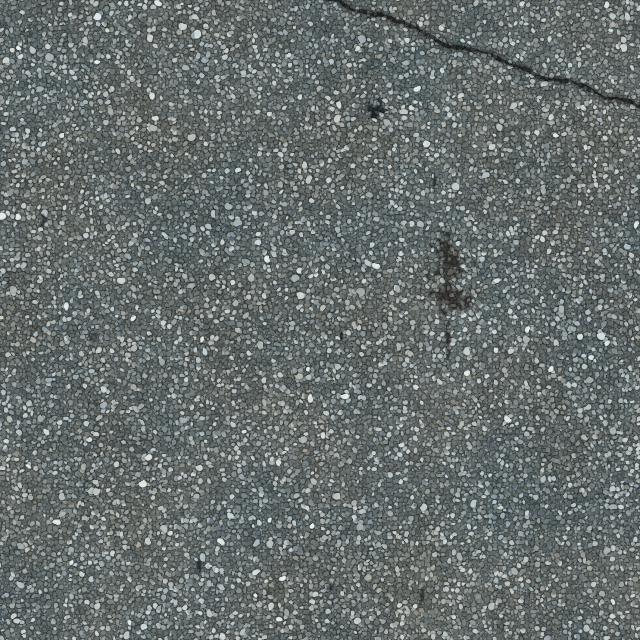
Write a Shadertoy shader that draws this texture.

```glsl
// Worn asphalt: grey stone chips packed in dark binder, with a crack and oil stains.
// Three layers of randomly turned, clipped ellipses are stacked over gradient noise;
// the crack is a noisy line, and the stains are ragged ellipses that darken the stone.

#define FINE_CHIPS    205.0   // fine chips across the canvas
#define MAIN_CHIPS    122.0   // medium chips across the canvas
#define BRIGHT_CHIPS   88.0   // cells across for the rare pale chips
#define BINDER_TONE     0.40
#define RIM_SHADE       0.24  // darkening around each chip
#define EDGE_SOFTNESS   0.0010
#define WARMTH          vec3(0.045, 0.004, -0.035)
#define STONE_TINT      vec3(-0.020, 0.010, 0.006)
#define CRACK_WIDTH     0.0032
#define STAIN_CELLS     5.0
#define STAIN_CHANCE    0.36

vec3 hash3(vec2 p) {
    vec3 q = fract(p.xyx * vec3(0.1031, 0.1030, 0.0973));
    q += dot(q, q.yxz + 33.33);
    return fract((q.xxy + q.yzz) * q.zyx);
}

vec2 gradientAt(vec2 cell) {
    float angle = 6.2832 * hash3(cell + 17.0).x;
    return vec2(cos(angle), sin(angle));
}

float gradientNoise(vec2 p) {
    vec2 i = floor(p), f = p - i;
    vec2 u = f * f * f * (f * (f * 6.0 - 15.0) + 10.0);
    vec2 e = vec2(1.0, 0.0);
    float low = mix(dot(gradientAt(i), f), dot(gradientAt(i + e), f - e), u.x);
    float high = mix(dot(gradientAt(i + e.yx), f - e.yx),
                     dot(gradientAt(i + e.xx), f - e.xx), u.x);
    return mix(low, high, u.y);
}

// Signed distance to a chip: an ellipse with one side broken off.
float chipDistance(vec2 q, vec3 shape) {
    float turn = 6.2832 * shape.x;
    float c = cos(turn), s = sin(turn);
    float radius = mix(0.34, 0.60, shape.y);
    float aspect = mix(0.58, 0.95, shape.z);
    q = mat2(c, -s, s, c) * q / vec2(radius, radius * aspect);
    float cutAngle = 40.0 * shape.z;
    float cut = dot(q, vec2(cos(cutAngle), sin(cutAngle))) * 1.45;
    return (max(length(q), cut) - 1.0) * radius * aspect;
}

// Lays one layer of chips over a surface given as (tone, warmth).
vec2 layChips(vec2 surface, vec2 p, float scale, float density, vec2 tones, float skew) {
    float soft = max(EDGE_SOFTNESS, 0.5 / iResolution.y) * scale;
    vec2 g = p * scale, cell = floor(g);
    for (int y = -1; y <= 1; y++) {
        for (int x = -1; x <= 1; x++) {
            vec2 id = cell + vec2(x, y);
            vec3 place = hash3(id + scale);
            vec3 shape = hash3(id + scale * 2.0 + 71.0);
            vec3 look = hash3(id + scale * 3.0 + 139.0);
            if (place.z > density) continue;
            float d = chipDistance(g - id - mix(vec2(0.1), vec2(0.9), place.xy), shape);
            float cover = 1.0 - smoothstep(-soft, soft, d);
            float rim = 1.0 - smoothstep(0.0, 0.22 + soft, d);
            vec2 chip = vec2(mix(tones.x, tones.y, pow(look.x, skew)), look.y - 0.5);
            surface.x *= 1.0 - RIM_SHADE * rim * (1.0 - cover);
            surface = mix(surface, chip, cover);
        }
    }
    return surface;
}

float stain(vec2 p, vec2 centre, vec2 radius) {
    float ragged = gradientNoise(p * 95.0) + 0.6 * gradientNoise(p * 38.0 + 5.0);
    return smoothstep(0.0, 0.8, 1.0 - length((p - centre) / radius) + ragged);
}

// Small drips, one at most per cell, some of them drawn out upright.
float scatteredStains(vec2 p) {
    vec2 cell = floor(p * STAIN_CELLS);
    vec3 place = hash3(cell + 211.0), look = hash3(cell + 307.0);
    vec2 centre = (cell + mix(vec2(0.25), vec2(0.75), place.xy)) / STAIN_CELLS;
    vec2 radius = mix(vec2(0.009, 0.008), vec2(0.004, 0.020), look.x);
    return step(place.z, STAIN_CHANCE) * mix(0.5, 1.0, look.y) * stain(p, centre, radius);
}

// Ragged crack running down towards the right; returns darkness.
float crack(vec2 p) {
    float line = 1.0 - 0.345 * (p.x - 0.515);
    line += 0.014 * gradientNoise(vec2(p.x * 15.0, 3.7));
    line += 0.007 * gradientNoise(vec2(p.x * 48.0, 8.3));
    float d = abs(p.y - line) * 0.94;
    float width = CRACK_WIDTH * (1.0 + 0.9 * gradientNoise(p * 55.0));
    float core = 1.0 - smoothstep(width - 0.0015, width + 0.0015, d);
    float worn = 1.0 - smoothstep(0.0, 0.011, d);
    return max(core * 0.62, worn * 0.28);
}

void mainImage(out vec4 fragColor, in vec2 fragCoord) {
    vec2 p = fragCoord / iResolution.y;

    // Binder and stone
    vec2 surface = vec2(BINDER_TONE + 0.10 * gradientNoise(p * 230.0), 0.0);
    surface = layChips(surface, p, FINE_CHIPS, 0.85, vec2(0.34, 0.63), 1.0);
    surface = layChips(surface, p, MAIN_CHIPS, 0.88, vec2(0.40, 0.82), 1.7);
    surface = layChips(surface, p, BRIGHT_CHIPS, 0.035, vec2(0.66, 0.92), 1.6);

    // Broad wear and fine grit
    surface.x += 0.035 * gradientNoise(p * 5.0) + 0.05 * gradientNoise(p * 34.0);
    surface.x += 0.05 * gradientNoise(p * 180.0 + 9.0);
    surface.y += 0.5 * gradientNoise(p * 7.0 + 31.0);
    vec3 color = surface.x + STONE_TINT + WARMTH * surface.y;

    // Oil patch with a tail, tar spot, drips and crack
    float oil = max(stain(p, vec2(0.700, 0.590), vec2(0.034, 0.050)),
                    stain(p, vec2(0.705, 0.533), vec2(0.046, 0.024)));
    oil = max(oil, stain(p, vec2(0.700, 0.475), vec2(0.006, 0.032)));
    float tar = stain(p, vec2(0.586, 0.828), vec2(0.017, 0.020));
    color *= 1.0 - 0.50 * oil * vec3(0.94, 1.0, 1.04);
    color *= 1.0 - 0.58 * max(tar, scatteredStains(p)) * vec3(1.08, 1.0, 0.96);
    color *= 1.0 - crack(p);

    fragColor = vec4(clamp(color, 0.0, 1.0), 1.0);
}
```
